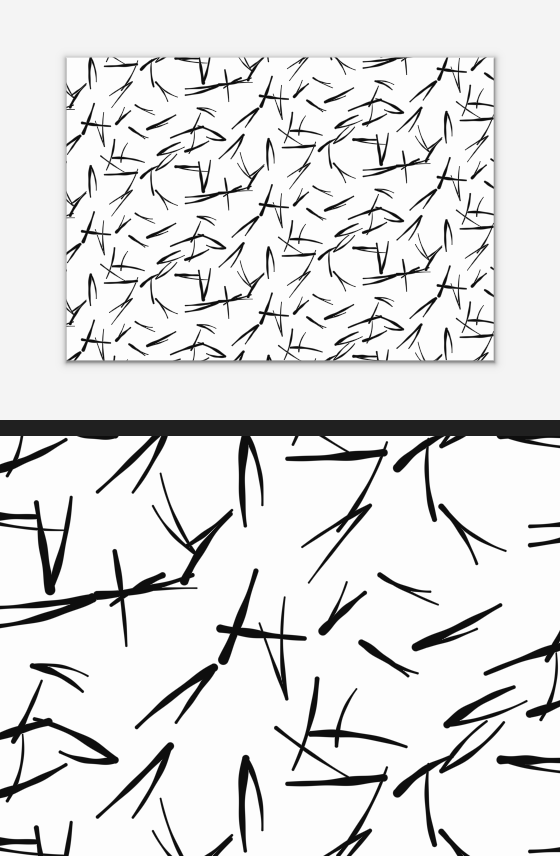
Top: the whole. Bottom: its middle third, enlarged.
A WebGL 2 fragment shader for this pattern:

```glsl
#version 300 es
precision highp float;
// Draws a white panel with a soft shadow, covered by a repeat of tapered black ink strokes.

uniform vec2 u_resolution;
out vec4 outColor;

// Colours
const vec3 WALL = vec3(0.957);
const vec3 PAPER = vec3(0.992);
const vec3 INK = vec3(0.055);

// Panel, in units of the canvas height
const vec2 PANEL_CENTER = vec2(0.667, 0.5025);
const vec2 PANEL_HALF = vec2(0.5085, 0.3605);
const vec2 SHADOW_OFFSET = vec2(0.001, -0.004);
const float SHADOW_BLUR = 0.0055;
const float SHADOW_STRENGTH = 0.42;

// Strokes: one pair per cell; the repeat climbs one row per tile
const vec2 CELL = vec2(0.0605, 0.0645);
const vec2 TILE = vec2(7.0, 4.0);
const vec2 HALF_LENGTH = vec2(0.021, 0.042);
const vec2 HALF_WIDTH = vec2(0.0014, 0.0036);
const vec2 SPREAD = vec2(0.10, 0.42);
const float BOW = 0.0045;
const float CROSSING_SHARE = 0.35;
const float PI = 3.14159265;

vec4 hash4(vec2 id, float salt) {
    vec4 h = fract((id + 17.3 * salt + 5.7).xyxy * vec4(0.1031, 0.1030, 0.0973, 0.1099));
    h += dot(h, h.wzxy + 33.33);
    return fract((h.xxyz + h.yzzw) * h.zywx);
}

vec2 heading(float angle) {
    return vec2(cos(angle), sin(angle));
}

float boxDistance(vec2 p, vec2 halfSize) {
    vec2 d = abs(p) - halfSize;
    return length(max(d, 0.0)) + min(max(d.x, d.y), 0.0);
}

// Bowed capsule that swells towards its head, with an uneven edge
float strokeDistance(vec2 p, vec2 dir, float halfLength, float halfWidth, float bow, float seed) {
    vec2 q = vec2(dot(p, dir), dot(p, vec2(-dir.y, dir.x)));
    float t = clamp(q.x / halfLength, -1.0, 1.0);
    q.y -= bow * (1.0 - t * t);
    float swell = mix(0.5, 1.0, smoothstep(-1.0, 0.6, t));
    float wobble = 1.0 + 0.16 * sin(6.0 * t + 2.0 * PI * seed);
    return length(vec2(q.x - t * halfLength, q.y)) - halfWidth * swell * wobble;
}

// Mostly steep right-leaning, then shallow, level and falling directions
float pickAngle(float choice, float jitter) {
    float j = jitter - 0.5;
    if (choice < 0.36) return 1.10 + 0.55 * j;
    if (choice < 0.58) return 0.48 + 0.45 * j;
    if (choice < 0.72) return -0.05 + 0.30 * j;
    if (choice < 0.86) return -0.70 + 0.50 * j;
    return -1.35 + 0.40 * j;
}

// Two strokes of a cell, joined at the tip or crossing
float pairDistance(vec2 p, vec2 id) {
    float column = floor(id.x / TILE.x);
    vec2 key = mod(vec2(id.x, id.y - column), TILE);
    vec4 place = hash4(key, 1.0);
    vec4 shape = hash4(key, 2.0);
    vec4 second = hash4(key, 3.0);
    vec4 curve = hash4(key, 4.0);

    vec2 center = (id + mix(vec2(0.05), vec2(0.95), place.xy)) * CELL;
    float choice = fract((key.x + TILE.x * key.y) * 0.618 + 0.2);
    float angle = pickAngle(choice, place.z) + PI * step(0.5, place.w);
    vec2 dir = heading(angle);
    float halfLength = mix(HALF_LENGTH.x, HALF_LENGTH.y, shape.x);
    float halfWidth = mix(HALF_WIDTH.x, HALF_WIDTH.y, shape.y * shape.y);
    float bow = BOW * (2.0 * curve.x - 1.0);
    float d = strokeDistance(p - center, dir, halfLength, halfWidth, bow, curve.y);

    float halfLength2 = mix(HALF_LENGTH.x, HALF_LENGTH.y, shape.z);
    float halfWidth2 = mix(HALF_WIDTH.x, HALF_WIDTH.y, shape.w);
    float side = second.y < 0.5 ? -1.0 : 1.0;
    vec2 dir2 = heading(angle + side * mix(SPREAD.x, SPREAD.y, second.z));
    vec2 center2 = center + dir * halfLength - dir2 * halfLength2;
    if (second.x < CROSSING_SHARE) {
        dir2 = heading(pickAngle(fract(choice + 0.45), second.w) + PI * step(0.5, second.y));
        center2 = center + (second.zw - 0.5) * CELL;
    }
    float bow2 = BOW * (2.0 * curve.z - 1.0);
    return min(d, strokeDistance(p - center2, dir2, halfLength2, halfWidth2, bow2, curve.w));
}

float inkDistance(vec2 p) {
    vec2 home = floor(p / CELL);
    float d = 1.0;
    for (int y = -2; y <= 2; y++) {
        for (int x = -2; x <= 2; x++) {
            d = min(d, pairDistance(p, home + vec2(x, y)));
        }
    }
    return d;
}

void main() {
    vec2 p = gl_FragCoord.xy / u_resolution.y;
    p.x += 0.5 * (4.0 / 3.0 - u_resolution.x / u_resolution.y);
    float soft = 0.75 / u_resolution.y;
    vec2 local = p - PANEL_CENTER;

    // Wall with the shadow of the panel
    float gap = max(boxDistance(local - SHADOW_OFFSET, PANEL_HALF), 0.0);
    vec3 color = WALL * (1.0 - SHADOW_STRENGTH * exp(-gap / SHADOW_BLUR));

    // Printed panel
    float ink = 1.0 - smoothstep(-soft, soft, inkDistance(local));
    float panel = 1.0 - smoothstep(-soft, soft, boxDistance(local, PANEL_HALF));
    color = mix(color, mix(PAPER, INK, ink), panel);
    outColor = vec4(color, 1.0);
}
```
